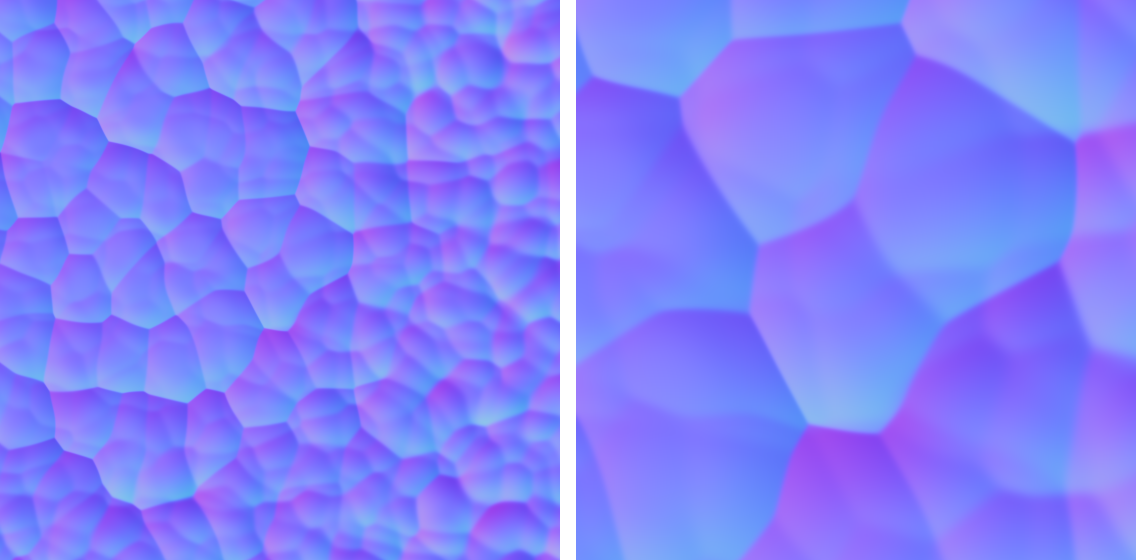
Left, the full canvas; right, a detail of the centre.
Reproduce this texture map procedurally as a Shadertoy shader.

```glsl
vec2 hash2(vec2 p)
{
    vec3 q = fract(p.xyx * vec3(0.1031, 0.1030, 0.0973));
    q += dot(q, q.yzx + 33.33);
    return fract((q.xx + q.yz) * q.zy);
}

// Layered sines that bend the cell borders and vary the slopes
vec2 waves(vec2 p)
{
    vec2 sum = vec2(0.0);
    float weight = 0.5;
    for (int i = 0; i < 3; i++)
    {
        sum += weight * sin(p.yx + 1.3 * sin(p * 0.7 + float(i) * 2.1));
        p = mat2(1.3, 1.1, -1.1, 1.3) * p + 4.7;
        weight *= 0.5;
    }
    return sum;
}

// Slope of rounded cells: offsets to the cell centres, blended near borders
vec2 cellSlope(vec2 p, float sharpness, float plateau)
{
    vec2 cell = floor(p);
    vec2 slope = vec2(0.0);
    float total = 1e-20;
    for (int y = -2; y <= 2; y++)
    for (int x = -2; x <= 2; x++)
    {
        vec2 id = cell + vec2(x, y);
        vec2 offset = p - id - 0.5 - 0.85 * (hash2(id) - 0.5);
        float weight = exp(-sharpness * dot(offset, offset));
        vec2 tilt = 0.35 * (hash2(id + 71.0) - 0.5);
        float dome = mix(1.0, smoothstep(0.05, 0.55, length(offset)), plateau);
        slope += weight * (offset * dome + tilt * (1.0 - 0.6 * plateau));
        total += weight;
    }
    return slope / total;
}

void mainImage(out vec4 fragColor, in vec2 fragCoord)
{
    vec2 uv = fragCoord / iResolution.xy;
    vec2 bend = waves(uv * 17.0);

    // Crisp flat cells at the upper left, soft small bumps toward the right
    float distanceOut = length((uv - vec2(0.2, 0.62)) * vec2(1.0, 0.85));
    float softness = smoothstep(0.2, 0.8, distanceOut + 0.1 * bend.x);
    float plateau = 0.9 * (1.0 - smoothstep(0.1, 0.5, distanceOut));

    vec2 p = uv + 0.014 * bend;
    vec2 slope = cellSlope(p * vec2(11.0, 9.8) + 3.0, mix(42.0, 9.0, softness), plateau)
               * mix(0.46, 0.4, softness);
    slope += cellSlope(p * vec2(17.0, 19.0) + 40.0, 8.0, 0.0)
           * mix(0.14, 0.46, softness);
    slope += 0.045 * waves(uv * 38.0 + 9.0) * (1.0 - 0.7 * plateau);

    // Pack the surface normal into colour
    vec3 normal = normalize(vec3(-slope * vec2(0.9, 1.15), 1.0));
    fragColor = vec4(0.5 + 0.5 * normal, 1.0);
}
```
